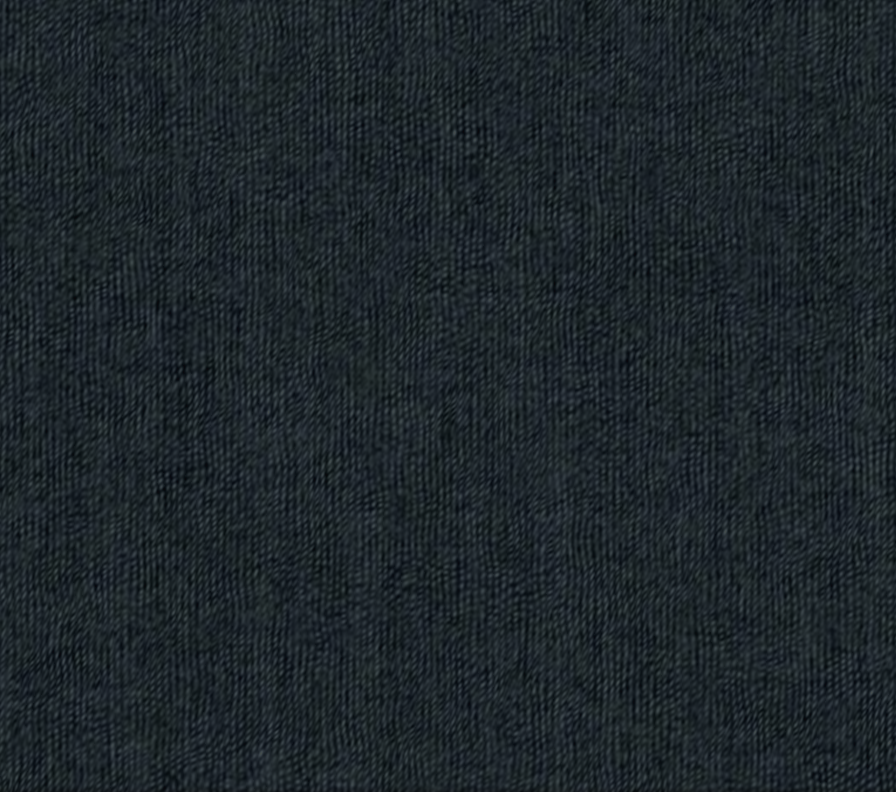
A WebGL 1 fragment shader for this texture:

```glsl
precision highp float;
uniform vec2 u_resolution;

float hash(vec2 p) {
  vec3 q = fract(vec3(p.xyx) * 0.1031);
  q += dot(q, q.yzx + 33.33);
  return fract((q.x + q.y) * q.z);
}

// Value noise centred on zero
float noise(vec2 p) {
  vec2 i = floor(p);
  vec2 f = fract(p);
  f = f * f * (3.0 - 2.0 * f);
  float low = mix(hash(i), hash(i + vec2(1.0, 0.0)), f.x);
  float high = mix(hash(i + vec2(0.0, 1.0)), hash(i + 1.0), f.x);
  return mix(low, high, f.y) - 0.5;
}

// Warp columns carrying steep staggered stitches of uneven length
float weave(vec2 p) {
  vec2 thread = p * vec2(116.0, 98.0);
  thread.x += 0.7 * noise(p * vec2(34.0, 22.0));
  float id = floor(thread.x);
  float across = fract(thread.x) - 0.5;
  float column = cos(6.2832 * across);
  float stagger = 0.5 * mod(id, 2.0) + 0.45 * hash(vec2(id, 5.0));
  float shift = stagger + 1.3 * noise(vec2(id * 0.8, p.y * 34.0));
  float slant = 0.7 + 0.9 * noise(p * 12.0 + 40.0);
  float row = cos(6.2832 * (thread.y + shift - slant * across));
  float columnStrength = 0.85 + 1.2 * noise(p * vec2(50.0, 30.0) + 7.0);
  float rowStrength = 0.9 + 1.2 * noise(p * vec2(40.0, 36.0) + 19.0);
  return column * columnStrength + row * rowStrength * (0.75 + 0.45 * column);
}

void main() {
  vec2 p = gl_FragCoord.xy / u_resolution.y;

  // Steep fibre grain, fine specks, vertical streaks and faint horizontal ones
  vec2 fibre = vec2(p.x - 0.5 * p.y, p.y + 0.5 * p.x);
  float grain = noise(fibre * vec2(190.0, 125.0) + 3.0);
  float speck = noise(p * vec2(240.0, 215.0) + 61.0);
  float streak = noise(p * vec2(105.0, 4.0) + 11.0) + 0.35 * noise(p * vec2(24.0, 2.0) + 23.0);
  float weft = noise(p * vec2(6.0, 120.0) + 31.0);
  float cloud = noise(p * 6.0 + 53.0);
  float tone = 1.1 * weave(p) + 2.1 * grain + 1.7 * speck + 0.75 * streak + 0.5 * weft + 0.25 * cloud;

  // Blue slate cloth with small greenish patches
  vec3 cloth = vec3(0.117, 0.150, 0.169) + vec3(0.036, 0.038, 0.038) * tone;
  float tint = noise(p * vec2(60.0, 48.0) + 71.0) + 0.35 * noise(p * 15.0 + 83.0);
  cloth += vec3(0.001, 0.008, -0.018) * tint;

  // Thin shaded lower hem
  cloth *= mix(0.75, 1.0, smoothstep(0.0, 0.009, p.y));
  gl_FragColor = vec4(clamp(cloth, 0.03, 0.30), 1.0);
}
```
